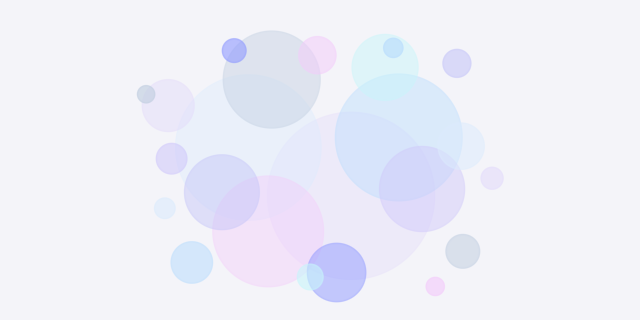
A Shadertoy shader for this background:

```glsl
const int DISC_COUNT = 23;
const vec3 BACKGROUND = vec3(0.957, 0.957, 0.976);
const vec2 SPREAD = vec2(0.74, 0.52);       // half extents of the cluster, in canvas heights
const float START_ANGLE = -1.0;
const float GOLDEN_ANGLE = 2.4;
const float MIN_RADIUS = 0.02;
const float RADIUS_RANGE = 0.243;
const float RADIUS_DECAY = 0.15;
const vec2 OPACITY = vec2(0.4, 0.65);       // largest disc, smallest disc
const float EDGE_WIDTH = 0.005;
const float RIM_WIDTH = 0.008;
const float RIM_STRENGTH = 0.25;

const int TINT_COUNT = 9;
const vec3 TINTS[TINT_COUNT] = vec3[TINT_COUNT](
    vec3(0.89, 0.86, 0.98),   // lavender
    vec3(0.86, 0.92, 0.99),   // pale blue
    vec3(0.72, 0.86, 0.99),   // sky
    vec3(0.95, 0.80, 0.98),   // pink
    vec3(0.76, 0.81, 0.88),   // blue grey
    vec3(0.81, 0.78, 0.98),   // violet
    vec3(0.77, 0.77, 0.97),   // periwinkle
    vec3(0.78, 0.96, 0.98),   // cyan
    vec3(0.56, 0.60, 1.00)    // indigo
);

float hash(float n) {
    return fract(sin(n * 12.9898) * 43758.5453);
}

// Jittered golden spiral: large discs near the middle, small ones outside
vec2 discCentre(float index) {
    float angle = START_ANGLE - GOLDEN_ANGLE * index + 0.3 * (hash(index + 31.0) - 0.5);
    float reach = sqrt((index + 2.0) / float(DISC_COUNT));
    reach *= mix(0.75, 1.1, hash(index + 7.0));
    return SPREAD * reach * vec2(cos(angle), sin(angle));
}

float discRadius(float index) {
    return MIN_RADIUS + RADIUS_RANGE * exp(-RADIUS_DECAY * index);
}

// Coverage of a disc with a slightly denser rim
float discMask(float dist) {
    float fill = 1.0 - smoothstep(-0.5 * EDGE_WIDTH, 0.5 * EDGE_WIDTH, dist);
    float rim = smoothstep(-RIM_WIDTH, 0.0, dist);
    return fill * (1.0 + RIM_STRENGTH * rim);
}

void mainImage(out vec4 fragColor, in vec2 fragCoord) {
    vec2 point = (fragCoord - 0.5 * iResolution.xy) / iResolution.y;
    vec3 color = BACKGROUND;

    // Translucent discs, largest first
    for (int i = 0; i < DISC_COUNT; i++) {
        float index = float(i);
        float dist = length(point - discCentre(index)) - discRadius(index);
        float opacity = mix(OPACITY.x, OPACITY.y, index / float(DISC_COUNT - 1));
        color = mix(color, TINTS[i % TINT_COUNT], opacity * discMask(dist));
    }

    fragColor = vec4(color, 1.0);
}
```
